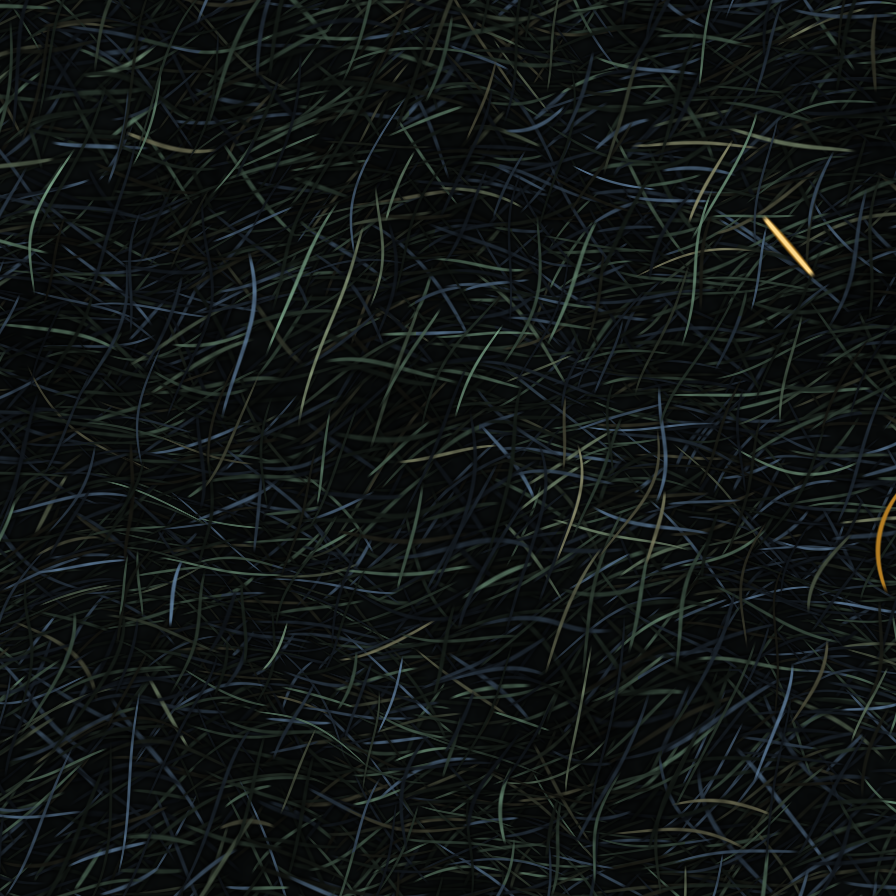
A three.js fragment shader for this texture:

```glsl
// Dark matted grass: layers of thin, curved, tapering blades over a near-black bed.
// Each layer is a turned grid of long flat cells with one blade per cell, bent by
// a slow gradient noise flow; blades shade those below, two dry stalks lie on top.

varying vec2 vUv;

const int LAYERS = 8;
const float CELL_FLATNESS = 0.36;
const vec3 BED = vec3(0.029, 0.038, 0.039);
const vec3 MOSS = vec3(0.27, 0.36, 0.30);
const vec3 COOL = vec3(0.25, 0.33, 0.41);
const vec3 STRAW = vec3(0.34, 0.34, 0.26);
const vec3 GOLD = vec3(0.82, 0.57, 0.16);
const vec3 PALE_GOLD = vec3(1.0, 0.86, 0.55);

vec4 hash4(vec2 p) {
  vec4 q = fract(p.xyxy * vec4(0.1031, 0.1030, 0.0973, 0.1099));
  q += dot(q, q.wzxy + 33.33);
  return fract((q.xxyz + q.yzzw) * q.zywx);
}

float cornerSlope(vec2 corner, vec2 offset) {
  return dot(hash4(corner).xy * 2.0 - 1.0, offset);
}

// Gradient noise, roughly -0.6 to 0.6
float gradientNoise(vec2 p) {
  vec2 i = floor(p);
  vec2 f = p - i;
  vec2 u = f * f * (3.0 - 2.0 * f);
  vec2 e = vec2(1.0, 0.0);
  float low = mix(cornerSlope(i, f), cornerSlope(i + e, f - e), u.x);
  float high = mix(cornerSlope(i + e.yx, f - e.yx), cornerSlope(i + 1.0, f - 1.0), u.x);
  return mix(low, high, u.y);
}

// Turns p so that x runs along the given direction
vec2 turn(vec2 p, float angle) {
  float c = cos(angle);
  float s = sin(angle);
  return vec2(c * p.x + s * p.y, c * p.y - s * p.x);
}

// Returns blade coverage in x and shadow coverage in y
vec2 blade(vec2 p, float halfLength, float tilt, float curve, float width) {
  float t = abs(p.x) / halfLength;
  float d = abs(p.y - (tilt + curve * p.x) * p.x);
  if (t > 1.0 || d > 3.0 * width) return vec2(0.0);
  float slope = tilt + 2.0 * curve * p.x;
  d *= inversesqrt(1.0 + slope * slope);
  float w = width * (1.0 - 0.45 * t * t);
  float body = 1.0 - smoothstep(0.25 * w, w, d);
  float shade = 1.0 - smoothstep(0.5 * w, 2.6 * w, d);
  return vec2(body, shade) * (1.0 - smoothstep(0.78, 1.0, t));
}

vec3 paintBlade(vec3 under, vec3 tint, vec2 cover, float shadow) {
  return mix(under * (1.0 - shadow * cover.y), tint, cover.x);
}

// Draws one layer of scattered blades; depth runs from 0 (bottom) to 1 (top)
vec3 bladeLayer(vec3 under, vec2 p, float id, float depth, float coolness) {
  float swing = fract(id * 0.618) * 2.0 - 1.0;
  float cell = mix(0.07, 0.115, fract(id * 0.37));
  vec2 flat2 = vec2(1.0, CELL_FLATNESS);
  vec2 wavy = p + 0.006 * sin(p.yx * 29.0 + vec2(id * 2.1, id * 3.7));
  vec2 grid = turn(wavy, 0.12 + 1.45 * swing * abs(swing)) / (cell * flat2);
  vec2 home = floor(grid);
  float coolLimit = 0.8 - coolness - 0.3 * abs(swing);
  vec3 color = under;
  for (int j = -1; j <= 1; j++) {
    for (int i = -1; i <= 1; i++) {
      vec2 corner = home + vec2(float(i), float(j));
      vec4 place = hash4(corner + id * 37.0);
      vec4 look = fract(place.wzyx * 19.7 + place.yxwz * 7.3);
      vec2 q = (grid - corner - place.xy) * flat2;
      float width = mix(0.0021, 0.0037, look.z) / cell;
      float tilt = 0.44 * (place.z - 0.5);
      vec2 cover = blade(q, mix(0.36, 0.86, place.w), tilt, 0.4 * (look.w - 0.5), width);
      if (cover.y > 0.0) {
        float light = mix(0.22, 1.4, look.x * look.x * look.x) * mix(0.55, 1.05, depth);
        vec3 warm = mix(STRAW, MOSS, smoothstep(0.0, 0.25, look.y));
        vec3 tint = mix(warm, COOL, step(coolLimit, look.y)) * light;
        color = paintBlade(color, tint, cover * vec2(0.9, 1.0), 0.32);
      }
    }
  }
  return color;
}

void main() {
  vec2 p = vUv;

  // Slow fields: flow of the blades, blue patches and hollows
  float flow = gradientNoise(p * 3.2 + 4.0);
  float coolness = 0.5 * gradientNoise(p * 4.0 + 21.0);
  float hollow = gradientNoise(p * 5.5 + 40.0);
  vec2 bent = p + flow * vec2(0.03, 0.08);

  // Bed and the layers above it
  vec3 color = BED;
  for (int k = 0; k < LAYERS; k++) {
    float depth = float(k) / float(LAYERS - 1);
    color = bladeLayer(color, bent, float(k) + 1.0, depth, coolness);
  }

  // Uneven light: broad hollows and fine mottling
  color *= 1.0 + 0.6 * hollow + 0.4 * gradientNoise(p * 85.0 + 7.0);

  // Two dry golden stalks
  vec2 shortStalk = turn(p - vec2(0.880, 0.725), -0.87);
  vec2 bentStalk = turn(p - vec2(0.981, 0.400), 1.42);
  vec3 glint = mix(PALE_GOLD, GOLD, smoothstep(0.001, 0.004, abs(shortStalk.y)));
  color = paintBlade(color, glint, blade(shortStalk, 0.046, 0.0, 0.0, 0.0062), 0.4);
  color = paintBlade(color, GOLD * 0.85, blade(bentStalk, 0.062, 0.0, -5.0, 0.0042), 0.4);

  gl_FragColor = vec4(color, 1.0);
}
```
